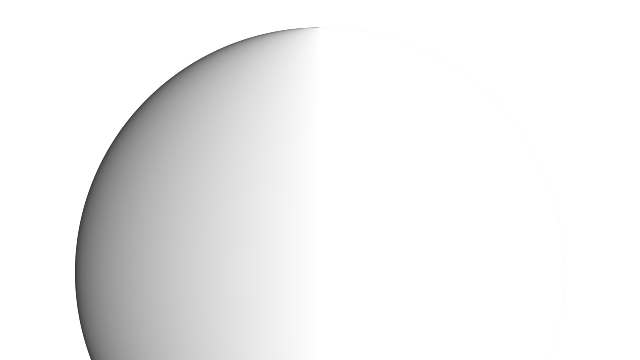
A Shadertoy shader for this background:

```glsl
// Brightness of the sphere by longitude, from white at the meridian to a dark limb
float longitudeShade(vec2 p) {
    float depth = sqrt(max(1.0 - dot(p, p), 0.00001));
    float longitude = atan(max(-p.x, 0.0), depth);
    return pow(max(1.0 - longitude / 1.5708, 0.0), 0.47);
}

void mainImage(out vec4 fragColor, in vec2 fragCoord) {
    // Sphere space: centre at the origin, radius one
    float radius = 0.6806;
    vec2 canvas = fragCoord / iResolution.y;
    vec2 centre = vec2(0.5 * iResolution.x / iResolution.y, 0.243);
    vec2 p = (canvas - centre) / radius;
    float pixel = 1.0 / (iResolution.y * radius);
    float edge = length(p) - 1.0;

    // Shaded left half over a white ground
    float inside = 1.0 - smoothstep(-0.5 * pixel, 0.5 * pixel, edge);
    float shade = mix(1.0, longitudeShade(p), inside);

    // Barely visible broken rim on the lit side
    float rim = 1.0 - smoothstep(0.0, 0.003, abs(edge));
    float dashes = 0.5 + 0.5 * sin(atan(p.y, p.x) * 150.0);
    shade -= 0.03 * rim * dashes * step(0.0, p.x);

    fragColor = vec4(vec3(shade), 1.0);
}
```
